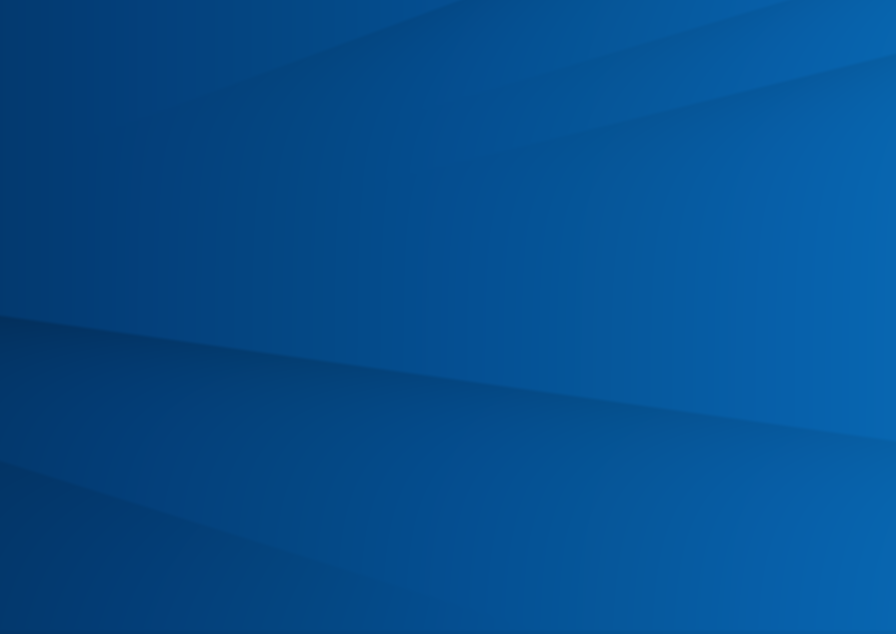
Write a Shadertoy shader that draws this background.

```glsl
// Deep blue backdrop of overlapping translucent sheets.
// A horizontal gradient is darkened beneath slanted edges; each shadow
// is firm along its edge, fades downward and dies out along its length.

const vec3 NAVY  = vec3(0.012, 0.224, 0.438);
const vec3 OCEAN = vec3(0.018, 0.309, 0.566);
const vec3 AZURE = vec3(0.030, 0.400, 0.695);

// Three-stop gradient with a faint drift between green and blue
vec3 backdrop(float x) {
    vec3 color = x < 0.5 ? mix(NAVY, OCEAN, x * 2.0)
                         : mix(OCEAN, AZURE, x * 2.0 - 1.0);
    float drift = cos(6.2832 * (x - 0.15) / 0.36);
    return color + drift * vec3(0.0, -0.001, 0.003);
}

// Shadow below the line y = height + slope * x, fading over a given depth
float sheetShadow(vec2 p, float height, float slope, float depth, float soft) {
    float below = height + slope * p.x - p.y;
    return smoothstep(-soft, soft, below) * exp(-max(below, 0.0) / depth);
}

void mainImage(out vec4 fragColor, in vec2 fragCoord) {
    vec2 p = fragCoord / iResolution.xy;
    float soft = max(0.004, 1.0 / iResolution.y);
    vec3 color = backdrop(p.x);

    // Lower sheets, strongest at the left
    float middle = sheetShadow(p, 0.502, -0.198, 0.080, soft);
    color *= 1.0 - middle * mix(0.18, 0.07, p.x);

    float corner = sheetShadow(p, 0.273, -0.445, 0.150, soft);
    color *= 1.0 - corner * 0.085 * (1.0 - smoothstep(0.0, 0.65, p.x));

    // Upper sheets, fading out toward the left
    float upperLeft = sheetShadow(p, 0.731, 0.523, 0.075, soft);
    color *= 1.0 - upperLeft * 0.08 * smoothstep(0.05, 0.52, p.x);

    float upperMiddle = sheetShadow(p, 0.626, 0.425, 0.060, soft);
    color *= 1.0 - upperMiddle * 0.06 * smoothstep(0.40, 0.85, p.x);

    float upperRight = sheetShadow(p, 0.565, 0.350, 0.070, soft);
    color *= 1.0 - upperRight * 0.08 * smoothstep(0.38, 0.95, p.x);

    // Thin dim rim along the bottom
    color *= 1.0 - 0.05 * (1.0 - smoothstep(0.003, 0.008, p.y));

    fragColor = vec4(clamp(color, 0.0, 1.0), 1.0);
}
```
